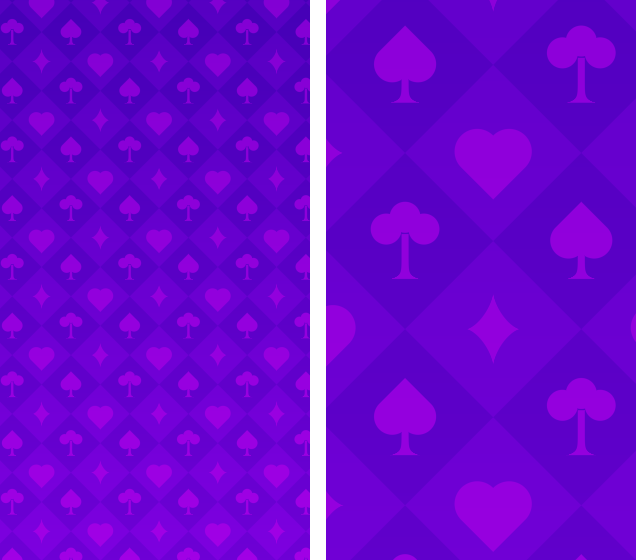
Left: the whole. Right: its middle third, enlarged.
This pattern is drawn by a Shadertoy shader. Its source:

```glsl
// Violet diamond checkerboard with hearts, stars, spades and clubs over a vertical gradient.

const float ROWS = 9.534;                      // repeats over the canvas height
const vec2 LATTICE_ORIGIN = vec2(0.708, 0.488); // centre of a light tile, in repeats

float dot2(vec2 v) { return dot(v, v); }

// Unit heart: tip at the origin, about 1.2 wide and 1.1 tall.
float heartDistance(vec2 p) {
    p.x = abs(p.x);
    if (p.x + p.y > 1.0) return length(p - vec2(0.25, 0.75)) - sqrt(2.0) / 4.0;
    float nearest = min(dot2(p - vec2(0.0, 1.0)), dot2(p - 0.5 * max(p.x + p.y, 0.0)));
    return sqrt(nearest) * sign(p.x - p.y);
}

// Four-pointed star with concave sides.
float starDistance(vec2 p, vec2 radii) {
    vec2 a = pow(abs(p) / radii, vec2(0.7));
    return (a.x + a.y - 1.0) * 0.127;
}

// Thin stem that flares into a flat foot.
float stemDistance(vec2 p, float foot) {
    float halfWidth = 0.02 + 0.062 * exp(-60.0 * max(p.y - foot, 0.0));
    return max(abs(p.x) - halfWidth, max(foot - p.y, p.y - 0.04));
}

float spadeDistance(vec2 p) {
    float size = 0.292;
    float body = heartDistance(vec2(p.x, 0.223 - p.y) / size) * size;
    return min(body, stemDistance(p, -0.215));
}

float clubDistance(vec2 p) {
    float top = length(p - vec2(0.0, 0.135)) - 0.088;
    float side = length(vec2(abs(p.x) - 0.107, p.y - 0.068)) - 0.088;
    return min(min(top, side), stemDistance(p, -0.215));
}

float cardHeartDistance(vec2 p) {
    float size = 0.363;
    return heartDistance((p + vec2(0.0, 0.264)) / size) * size;
}

// True on every second cell of a square lattice.
bool isOdd(vec2 cell) { return mod(cell.x + cell.y, 2.0) > 0.5; }

float coverage(float d, float pixel) { return smoothstep(0.7 * pixel, -0.7 * pixel, d); }

void mainImage(out vec4 fragColor, in vec2 fragCoord) {
    float height = fragCoord.y / iResolution.y;
    float pixel = ROWS / iResolution.y;
    vec2 lattice = fragCoord * pixel - LATTICE_ORIGIN;

    // Two interleaved lattices: light tiles and dark tiles.
    vec2 lightCell = floor(lattice + 0.5);
    vec2 darkCell = floor(lattice);
    vec2 lightPos = lattice - lightCell;
    vec2 darkPos = lattice - darkCell - 0.5;

    float tile = (abs(lightPos.x) + abs(lightPos.y) - 0.5) / sqrt(2.0);
    float lightSuit = isOdd(lightCell) ? cardHeartDistance(lightPos)
                                       : starDistance(lightPos, vec2(0.15, 0.205));
    float darkSuit = isOdd(darkCell) ? clubDistance(darkPos) : spadeDistance(darkPos);

    // Each tone grows darker towards the top.
    vec3 darkTone = mix(vec3(0.43, 0.0, 0.835), vec3(0.27, 0.0, 0.715), height);
    vec3 lightTone = mix(vec3(0.49, 0.0, 0.875), vec3(0.335, 0.0, 0.76), height);
    vec3 suitTone = mix(vec3(0.63, 0.0, 0.90), vec3(0.51, 0.0, 0.83), height);

    vec3 color = mix(darkTone, lightTone, coverage(tile, pixel));
    color = mix(color, suitTone, coverage(min(lightSuit, darkSuit), pixel));
    fragColor = vec4(color, 1.0);
}
```
